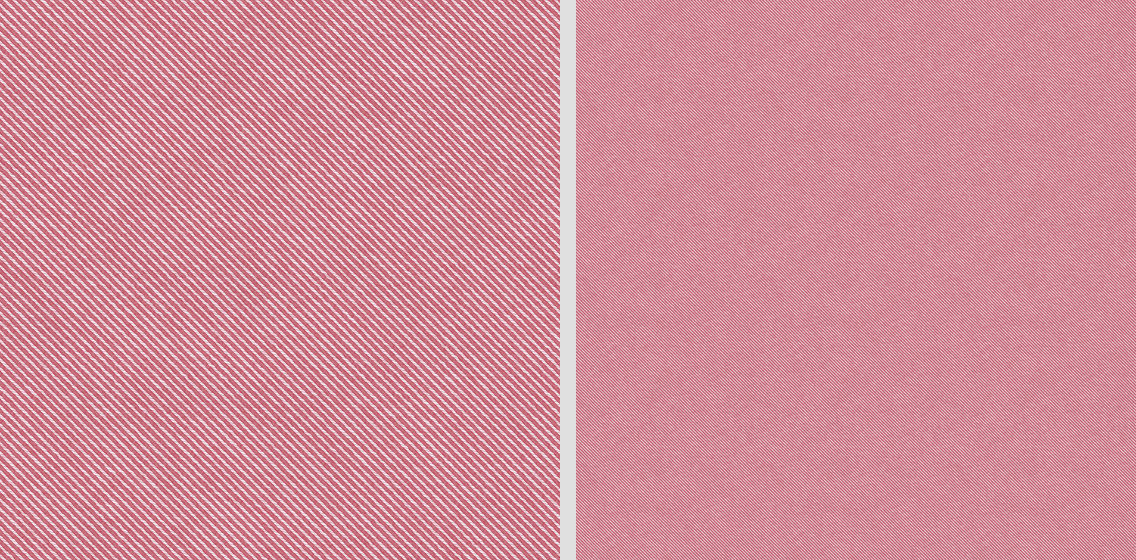
Left, the tile; right, the same tile 3 across and 3 down.
This texture is drawn by a WebGL 1 fragment shader. Its source:

```glsl
precision highp float;
// Red and white twill cloth: fine diagonal wales falling to the right.
// Each wale is a periodic phase; pale weft floats fill its gaps pick by pick,
// with hashed floats and wrapping gradient noise for yarn irregularity.

uniform vec2 u_resolution;

const vec2 WALES = vec2(60.0, 60.0);   // repeats across and down
const float PICKS_PER_WALE = 3.0;      // weft rows in one vertical repeat
const float ENDS_PER_WALE = 3.0;       // warp threads in one horizontal repeat
const float PICK_LEAN = 0.9;           // tilt of the picks inside a wale
const float FLOAT_HALF_WIDTH = 0.195;  // half of the pale share of a repeat
const int SAMPLES = 3;                 // antialiasing grid side

const vec3 DEEP_RED = vec3(0.735, 0.305, 0.370);
const vec3 SOFT_RED = vec3(0.795, 0.470, 0.520);
const vec3 PALE_YARN = vec3(0.960, 0.930, 0.955);
const vec3 YARN_GAP = vec3(0.800, 0.560, 0.610);

float hash(vec2 p) {
  vec3 q = fract(vec3(p.xyx) * 0.1031);
  q += dot(q, q.yzx + 33.33);
  return fract((q.x + q.y) * q.z);
}

vec2 gradient(vec2 cell, vec2 period) {
  float angle = 6.2831853 * hash(mod(cell, period));
  return vec2(cos(angle), sin(angle));
}

// Gradient noise that repeats after a whole number of cells.
float tiledNoise(vec2 uv, vec2 period) {
  vec2 p = uv * period;
  vec2 i = floor(p);
  vec2 f = p - i;
  vec2 w = f * f * f * (f * (f * 6.0 - 15.0) + 10.0);
  vec2 e = vec2(1.0, 0.0);
  float a = dot(gradient(i, period), f);
  float b = dot(gradient(i + e.xy, period), f - e.xy);
  float c = dot(gradient(i + e.yx, period), f - e.yx);
  float d = dot(gradient(i + e.xx, period), f - e.xx);
  return mix(mix(a, b, w.x), mix(c, d, w.x), w.y);
}

// Red warp face: soft along the crown, deeper in the shadow beside the floats.
vec3 warpColor(vec2 uv, float fromCrown, float grain) {
  float thread = 0.5 + 0.5 * cos(6.2831853 * WALES.x * ENDS_PER_WALE * uv.x);
  float light = 1.0 - smoothstep(0.06, 0.23, fromCrown);
  light += 0.3 * (thread - 0.5) + 1.2 * grain;
  return mix(DEEP_RED, SOFT_RED, clamp(light, 0.0, 1.0));
}

// Pale weft face: rounded picks parted by thin rosy shadow lines.
vec3 weftColor(float pickPhase, float variation, float grain) {
  float fromGap = 0.5 - abs(fract(pickPhase) - 0.5);
  float gap = 1.0 - smoothstep(0.05, 0.22, fromGap);
  float shade = 0.8 * gap + 0.25 * variation * variation - 0.2 * grain;
  return mix(PALE_YARN, YARN_GAP, clamp(shade, 0.0, 1.0));
}

vec3 cloth(vec2 uv, float edge) {
  // Diagonal position, gently bent by uneven yarn tension.
  float phase = dot(uv, WALES) + 0.05 * tiledNoise(uv, vec2(60.0, 120.0));
  float wale = floor(phase);
  float across = phase - wale - 0.5;

  // Tilted weft picks, numbered so both directions wrap.
  float pickPhase = uv.y * WALES.y * PICKS_PER_WALE + PICK_LEAN * across;
  float pick = floor(pickPhase);
  float column = wale - floor((pick + 0.5) / PICKS_PER_WALE);
  vec2 cell = mod(vec2(column, pick), WALES * vec2(1.0, PICKS_PER_WALE));
  float variation = hash(cell);
  float raggedness = hash(cell + 311.0) - 0.5;

  // Yarn grain, thick or thin weft places, and faint drifts in the cloth.
  float grain = tiledNoise(uv, vec2(220.0, 256.0));
  float slub = tiledNoise(uv, vec2(24.0, 180.0));
  float drift = tiledNoise(uv, vec2(6.0, 9.0));
  float halfWidth = FLOAT_HALF_WIDTH + 0.07 * raggedness + 0.04 * slub + 0.012 * drift;
  float weft = 1.0 - smoothstep(-edge, edge, abs(across) - halfWidth);

  vec3 red = warpColor(uv, 0.5 - abs(across), grain);
  vec3 pale = weftColor(pickPhase, variation, grain);
  return mix(red, pale, weft) * (1.0 + 0.012 * drift);
}

void main() {
  float edge = 0.5 * length(WALES / u_resolution) / float(SAMPLES);
  vec3 color = vec3(0.0);
  for (int y = 0; y < SAMPLES; y++) {
    for (int x = 0; x < SAMPLES; x++) {
      vec2 offset = (vec2(float(x), float(y)) + 0.5) / float(SAMPLES) - 0.5;
      color += cloth((gl_FragCoord.xy + offset) / u_resolution, edge);
    }
  }
  gl_FragColor = vec4(color / float(SAMPLES * SAMPLES), 1.0);
}
```
